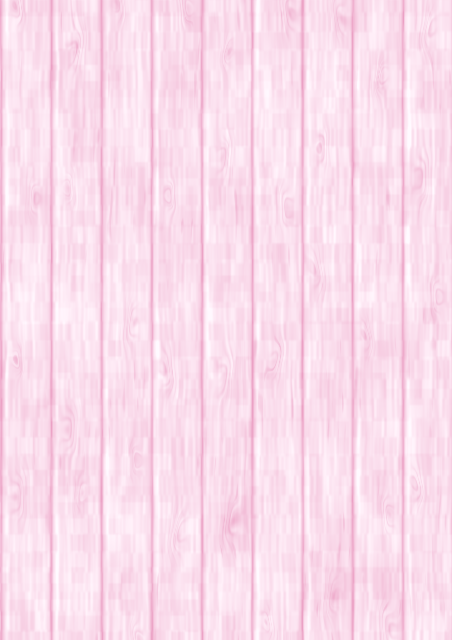
Give the GLSL for this texture, as a Shadertoy shader.

```glsl
// Nine upright pink painted planks, each with its own grain and scattered knots.
// Cellular noise gives streaks and worn patches; sine contours of a height
// field, bulged at every knot, give the curling grain.

float hash(vec2 p) {
    vec3 q = fract(vec3(p.xyx) * 0.1031);
    q += dot(q, q.yzx + 33.33);
    return fract((q.x + q.y) * q.z);
}

// Cell tones blended at their borders; blend = half width of the transition
float cellNoise(vec2 p, vec2 blend) {
    vec2 i = floor(p);
    vec2 f = smoothstep(0.5 - blend, 0.5 + blend, fract(p));
    float low = mix(hash(i), hash(i + vec2(1, 0)), f.x);
    float high = mix(hash(i + vec2(0, 1)), hash(i + vec2(1, 1)), f.x);
    return mix(low, high, f.y);
}

// Knots in one plank: x = bulge of the grain, y = influence, z = dark core
vec3 knots(vec2 q, float plank) {
    const float spacing = 3.1;
    vec3 sum = vec3(0.0);
    float shift = hash(vec2(plank, 7.0)) * spacing;
    float row = floor((q.y + shift) / spacing);
    for (int k = -1; k <= 1; k++) {
        vec2 cell = vec2(plank + 3.0, row + float(k) + 20.0);
        float side = hash(cell), rise = hash(cell + 31.7), size = hash(cell + 67.3);
        if (hash(cell + 91.1) > 0.78) continue;
        vec2 centre = vec2(0.27 + 0.46 * side, (row + float(k) + 0.2 + 0.6 * rise) * spacing - shift);
        vec2 d = (q - centre) / (vec2(0.14, 0.38) * (0.65 + 0.55 * size));
        d.x += 0.35 * sin(d.y * 2.3 + side * 6.0);
        float r2 = dot(d, d);
        sum.x += (side > 0.5 ? 0.24 : -0.24) * exp(-r2);
        sum.y += exp(-0.55 * r2);
        sum.z += exp(-9.0 * r2) * (0.4 + 0.6 * size);
    }
    return sum;
}

void mainImage(out vec4 fragColor, in vec2 fragCoord) {
    // One unit is one plank width
    vec2 p = fragCoord / iResolution.x * 9.0;
    p.x -= 0.025;
    float plank = floor(p.x);
    vec2 q = vec2(p.x - plank, p.y);
    vec2 seed = vec2(plank * 37.0 + 50.0, plank * 13.0 + 50.0);

    // Grain height, wavering along the plank and bulging at knots
    vec3 knot = knots(q, plank);
    float waver = 0.018 * sin(q.y * 1.9 + plank * 2.1) + 0.009 * sin(q.y * 5.3 + plank);
    float grain = q.x + waver + knot.x;

    // Fine streaks, stepped blocks and broad fading
    float streak = cellNoise(vec2(grain * 19.0, q.y * 0.8) + seed, vec2(0.5));
    float fine = cellNoise(vec2(q.x * 20.0, q.y * 2.6) + seed + 70.0, vec2(0.4, 0.12));
    float patchTone = cellNoise(vec2(q.x * 3.8, q.y * 3.1) + seed + 140.0, vec2(0.09));
    float cloud = cellNoise(vec2(q.x * 1.6, q.y * 0.9) + seed + 210.0, vec2(0.5));
    float tone = 0.79 + 0.27 * (streak - 0.5) + 0.22 * (fine - 0.5)
               + 0.17 * (patchTone - 0.5) + 0.22 * (cloud - 0.5)
               + 0.05 * (hash(seed) - 0.5);

    // Short dark cracks along the grain
    float crack = cellNoise(vec2(grain * 15.0, q.y * 1.7) + seed + 280.0, vec2(0.5));
    tone -= 0.28 * smoothstep(0.76, 0.98, crack) * smoothstep(0.3, 0.8, 1.0 - cloud);

    // Contour lines curl round each knot, with a faint stain and dark eye
    float contour = pow(0.5 + 0.5 * sin(grain * 52.0 + 0.7 * sin(q.y * 4.0)), 3.0);
    float near = min(knot.y, 1.0);
    tone -= near * (0.05 + 0.33 * contour * (0.45 + 0.55 * streak)) + 0.25 * knot.z;

    // Groove between planks: dark line, soft shadow, worn bright bevel on its right
    float edge = q.x > 0.5 ? q.x - 1.0 : q.x;
    float bevel = exp(-pow((q.x - 0.115) / 0.04, 2.0));
    tone += bevel * (0.08 + 0.24 * cellNoise(vec2(0.5, q.y * 2.2) + seed, vec2(0.15)));
    tone -= 0.16 * exp(-abs(edge) / 0.06);
    tone -= (0.46 + 0.16 * cloud) * exp(-pow(edge / 0.032, 2.0));

    vec3 deepPink = vec3(0.93, 0.66, 0.79);
    vec3 palePink = vec3(1.0, 0.94, 0.975);
    fragColor = vec4(mix(deepPink, palePink, clamp(tone, -0.1, 1.15)), 1.0);
}
```
